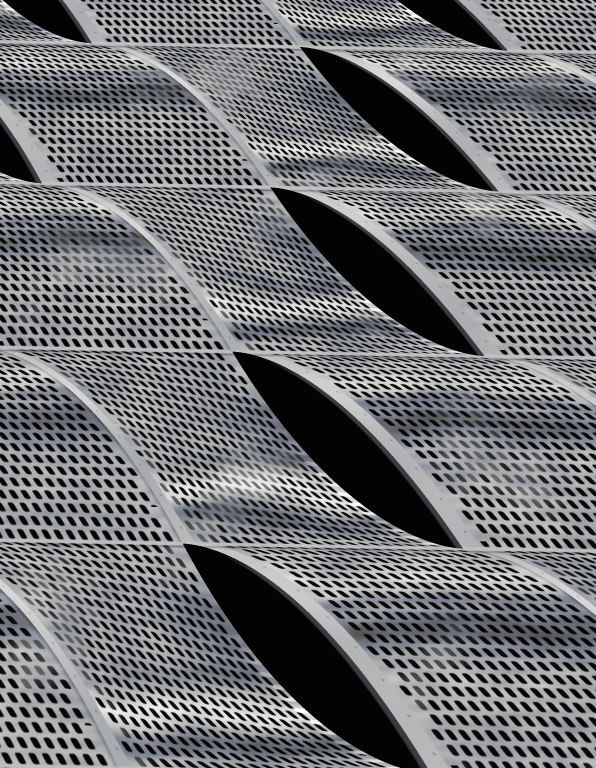
Give the GLSL for this pattern, as a WebGL 2 fragment shader.

```glsl
#version 300 es
precision highp float;
// Perforated metal facade: overlapping curved panels in receding rows, with dark lens-shaped openings.
uniform vec2 u_resolution;
out vec4 fragColor;

float hash(vec2 p) {
  return fract(sin(dot(p, vec2(127.1, 311.7))) * 43758.5);
}

vec2 gradient(vec2 cell) {
  float angle = 6.2832 * hash(cell);
  return vec2(cos(angle), sin(angle));
}

float gradientNoise(vec2 p) {
  vec2 i = floor(p), f = p - i;
  vec2 w = f * f * f * (f * (f * 6.0 - 15.0) + 10.0);
  float a = dot(gradient(i), f);
  float b = dot(gradient(i + vec2(1, 0)), f - vec2(1, 0));
  float c = dot(gradient(i + vec2(0, 1)), f - vec2(0, 1));
  float d = dot(gradient(i + vec2(1, 1)), f - vec2(1, 1));
  return mix(mix(a, b, w.x), mix(c, d, w.x), w.y);
}

float band(float x, float center, float width) {
  float d = (x - center) / width;
  return exp(-d * d);
}

float roundedBox(vec2 p, vec2 halfSize, float radius) {
  vec2 q = abs(p) - halfSize + radius;
  return length(max(q, 0.0)) + min(max(q.x, q.y), 0.0) - radius;
}

// p is in canvas heights, measured from the top left
vec3 facade(vec2 p) {
  // Perspective grid: rows grow downward, columns fan out
  float depth = p.y - 0.0612 - 0.018 * (p.x - 0.39);
  float row = log(1.0 + depth / 1.0794) / log(1.17);
  float v = fract(row);
  float column = (p.x - 0.3906 + 0.2 * depth + 0.054 * depth * depth)
               / (0.2708 + 0.145 * depth) + 1.0;

  // Each panel edge sweeps one column sideways per row
  float crest = pow(v, 0.6);
  float scoop = 1.0 - pow(1.0 - v, 0.6);
  float strip = floor(column - crest);
  float across = column - crest - strip;
  bool opensRight = mod(strip, 2.0) < 0.5;
  float panelWidth = opensRight ? 1.0 + scoop - crest : 1.0;
  float t = across / panelWidth;

  // Lens opening, with the thin cut edge of the next panel
  if (t > 1.0) {
    float cutEdge = smoothstep(0.972, 0.982, across) * smoothstep(0.02, 0.15, v);
    return mix(vec3(0.012), vec3(0.22, 0.23, 0.25), cutEdge);
  }

  // Soft reflections on the bent sheet
  float wobble = gradientNoise(vec2(column * 2.3, row * 1.7));
  float bend = v + 0.09 * wobble;
  float tone = 0.68 + 0.1 * gradientNoise(vec2(column * 3.1 + 7.0, row * 4.0));
  if (opensRight) {
    tone += 0.2 * band(bend, 0.74, 0.07) - 0.24 * band(bend, 0.87, 0.05);
    tone -= 0.14 * band(bend, 0.6, 0.05) * smoothstep(0.1, 0.5, t);
    tone -= 0.2 * smoothstep(0.55, 0.95, t) * band(v, 0.4, 0.22);
  } else {
    tone += 0.14 * band(bend, 0.14, 0.07) - 0.27 * band(bend, 0.38, 0.09);
    tone -= 0.12 * band(bend, 0.24, 0.03);
    tone -= 0.15 * smoothstep(0.98, 1.0, t);
  }
  tone += 0.12 * gradientNoise(vec2(column * 8.0, row * 26.0));

  // Slanted slots, packed tighter where the sheet turns away
  float along = mix(pow(v, 0.75), 1.0 - pow(1.0 - v, 0.75), opensRight ? t : 0.0);
  float slotRow = floor(along * 20.0);
  float slotX = t * 23.0 + along * 3.0 + 0.5 * mod(slotRow, 2.0);
  vec2 local = vec2(fract(slotX), fract(along * 20.0)) - 0.5;
  local.x -= 0.25 * local.y;
  float centerT = t - local.x / 23.0;
  float slot = 1.0 - smoothstep(-0.07, 0.07, roundedBox(local, vec2(0.255, 0.35), 0.17));
  float rimWidth = opensRight ? 0.05 : 0.07;
  slot *= step(rimWidth + 0.02, centerT) * step(centerT, 0.972);
  vec2 slotId = vec2(floor(slotX) + strip * 31.0, slotRow + floor(row) * 20.0);
  float seeThrough = smoothstep(0.25, 0.55, wobble + 0.3 * hash(slotId) - 0.1);
  // Slots near a closed edge show the sheet behind them
  if (opensRight) {
    seeThrough = max(seeThrough, 0.8 * band(t, 0.08, 0.04) * step(0.4, hash(slotId + 5.0)));
  }

  // Plain rim with faint rivets along the leading edge
  float rim = 1.0 - smoothstep(rimWidth - 0.006, rimWidth + 0.004, t);
  tone = mix(tone, 0.7 + 0.13 * band(v, 0.22, 0.2) + 0.08 * wobble, rim);
  vec2 rivet = vec2((t - rimWidth + 0.02) * 23.0, (fract(along * 8.0) - 0.5) * 2.4);
  tone -= 0.15 * (1.0 - smoothstep(0.06, 0.13, length(rivet)));

  // Light leaking through slots beside the opening
  if (opensRight) {
    float streak = smoothstep(0.1, 0.6, sin(along * 125.0 + t * 9.0));
    tone += 0.2 * streak * smoothstep(0.93, 0.97, t) * smoothstep(0.35, 0.7, v);
  }

  // Horizontal joint: bright lip above a narrow shadow
  float rowHeight = 0.157 * (depth + 1.0794);
  float joint = min(v, 1.0 - v) * rowHeight;
  float lip = 1.0 - smoothstep(0.0015, 0.003, joint);
  tone = mix(tone, 0.77, 0.75 * lip);
  tone -= 0.2 * band(v * rowHeight, 0.0038, 0.0012);

  // Cool sheen in the middle tones, neutral highlights
  vec3 metal = tone * mix(vec3(1.0), vec3(0.95, 0.99, 1.08), band(tone, 0.5, 0.13));
  vec3 slotColor = mix(vec3(0.025), metal * 0.75, 0.75 * seeThrough);
  return mix(metal, slotColor, slot * (1.0 - lip));
}

void main() {
  // Average a 3 by 3 grid of samples to smooth all edges
  vec3 sum = vec3(0.0);
  for (int i = 0; i < 9; i++) {
    vec2 offset = (vec2(i % 3, i / 3) - 1.0) / 3.0;
    vec2 point = gl_FragCoord.xy + offset;
    sum += facade(vec2(point.x, u_resolution.y - point.y) / u_resolution.y);
  }
  fragColor = vec4(clamp(sum / 9.0, 0.0, 1.0), 1.0);
}
```
